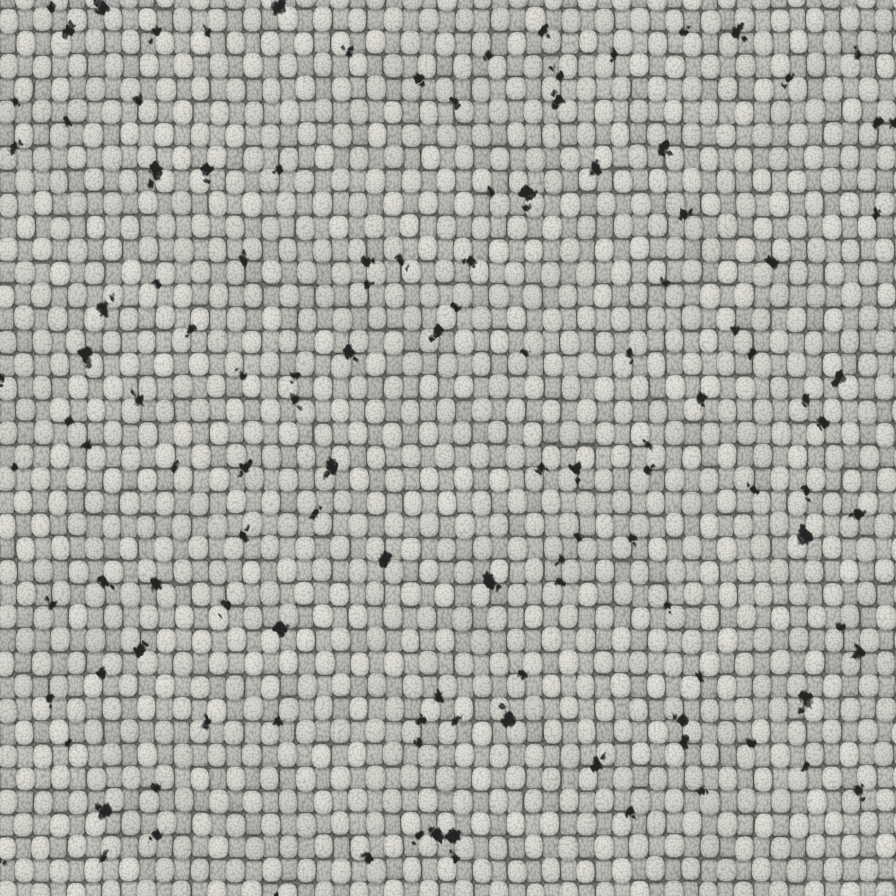
Give the GLSL for this texture, as a WebGL 2 fragment shader.

```glsl
#version 300 es
precision highp float;
// Pale grey basket weave of plump oval knots and flat threads, flecked with black.

uniform vec2 u_resolution;
out vec4 outColor;

const vec2 WEAVE_COUNT = vec2(51.0, 39.0);   // threads across and down
const vec2 WEAVE_SHIFT = vec2(0.11, 0.37);
const vec3 GAP_COLOR = vec3(0.43, 0.43, 0.41);
const vec3 FLAT_COLOR = vec3(0.705, 0.705, 0.685);
const vec3 KNOT_COLOR = vec3(0.81, 0.805, 0.78);
const vec3 FLECK_COLOR = vec3(0.12, 0.125, 0.125);

float hash(vec2 p) {
  vec3 q = fract(vec3(p.xyx) * 0.1031);
  q += dot(q, q.yzx + 33.33);
  return fract((q.x + q.y) * q.z);
}

vec2 hash2(vec2 p) {
  return vec2(hash(p), hash(p + 57.3));
}

// Distance to the nearest scattered point.
float cellular(vec2 p) {
  vec2 cell = floor(p);
  float nearest = 2.0;
  for (int j = -1; j <= 1; j++)
    for (int i = -1; i <= 1; i++) {
      vec2 id = cell + vec2(i, j);
      nearest = min(nearest, distance(p, id + hash2(id)));
    }
  return nearest;
}

// Superellipse radius: 1.0 on the outline.
float superellipse(vec2 d, vec2 halfSize, float power) {
  vec2 a = pow(abs(d / halfSize) + 1e-4, vec2(power));
  return pow(a.x + a.y, 1.0 / power);
}

// Slow unevenness of the cloth.
vec2 wobble(vec2 uv) {
  vec2 broad = sin(uv.yx * vec2(31.0, 23.0) + uv * 9.0);
  return vec2(0.06, 0.025) * broad;
}

// One layer of threads: parity 0 holds the raised knots, parity 1 the flats.
vec3 threadLayer(vec3 color, vec2 p, float parity, vec3 base, vec2 halfSize,
                 float power, float grain, float soft) {
  vec2 cell = floor(p);
  for (int j = -1; j <= 1; j++)
    for (int i = -1; i <= 1; i++) {
      vec2 id = cell + vec2(i, j);
      if (mod(id.x + id.y, 2.0) != parity) continue;
      vec2 jitter = hash2(id + 11.0) - 0.5;
      vec2 size = halfSize * (1.0 + 0.12 * (hash2(id + 83.0) - 0.5));
      vec2 d = p - id - 0.5 - 0.12 * jitter;
      float r = superellipse(d, size, power);
      float shadow = superellipse(d + vec2(-0.03, 0.05), size, power);
      color *= 1.0 - 0.19 * smoothstep(1.25, 0.98, shadow);
      // Domed shading, lit from the upper left.
      float light = 1.0 + 0.07 * dot(d, vec2(-0.7, 1.2));
      light -= 0.17 * pow(min(r, 1.0), 5.0);
      light += 0.08 * (hash(id + 31.0) - 0.5) + grain;
      color = mix(color, base * light, smoothstep(1.0 + soft, 1.0 - soft, r));
    }
  return color;
}

// Ragged flecks lodged where threads cross; p is in thread units.
float flecks(vec2 p, float soft) {
  const vec2 SPACING = vec2(3.6, 2.8);
  vec2 cell = floor(p / SPACING);
  vec2 ragged = 0.06 * sin(p.yx * 9.0 + 1.5 * sin(p * 5.0));
  ragged += 0.025 * sin(p.yx * 23.0 + p * 7.0);
  float cover = 0.0;
  for (int j = -1; j <= 1; j++)
    for (int i = -1; i <= 1; i++) {
      vec2 id = cell + vec2(i, j);
      if (hash(id + 5.0) > 0.6) continue;
      vec2 center = floor((id + hash2(id + 19.0)) * SPACING + 0.5);
      float scale = mix(0.17, 0.36, pow(hash(id + 41.0), 3.0));
      for (int k = 0; k < 3; k++) {
        vec2 spread = (hash2(id + 7.0 * float(k) + 101.0) - 0.5) * float(k);
        vec2 d = p + ragged - center - spread * scale * 2.0;
        float radius = scale * (1.0 - 0.24 * float(k));
        float dist = length(d * vec2(0.87, 1.13)) - radius;
        cover = max(cover, smoothstep(soft, -soft, dist));
      }
    }
  return cover;
}

void main() {
  vec2 uv = gl_FragCoord.xy / u_resolution;
  vec2 p = uv * WEAVE_COUNT + WEAVE_SHIFT + wobble(uv);
  float soft = max(0.08, WEAVE_COUNT.x / u_resolution.x);

  // Fine beaded grain on knots, slightly drawn-out fibres on flats.
  float beads = 0.42 - cellular(uv * 330.0);
  float fibres = 0.42 - cellular(uv * vec2(320.0, 230.0) + 40.0);

  vec3 color = GAP_COLOR * (1.0 + 0.4 * beads);
  color = threadLayer(color, p, 1.0, FLAT_COLOR, vec2(0.48, 0.475), 5.0, 0.28 * fibres, soft);
  color = threadLayer(color, p, 0.0, KNOT_COLOR, vec2(0.55, 0.52), 2.7, 0.22 * beads, soft);

  // Faint patches of tone across the cloth.
  color *= 1.0 + 0.012 * sin(uv.x * 13.0 + 2.0 * sin(uv.y * 9.0)) * sin(uv.y * 11.0 + 1.0);

  // Flecks stay darkest in the hollows.
  float height = smoothstep(0.72, 0.86, color.g);
  color = mix(color, FLECK_COLOR, flecks(p, soft) * (0.95 - 0.2 * height));
  outColor = vec4(color, 1.0);
}
```
